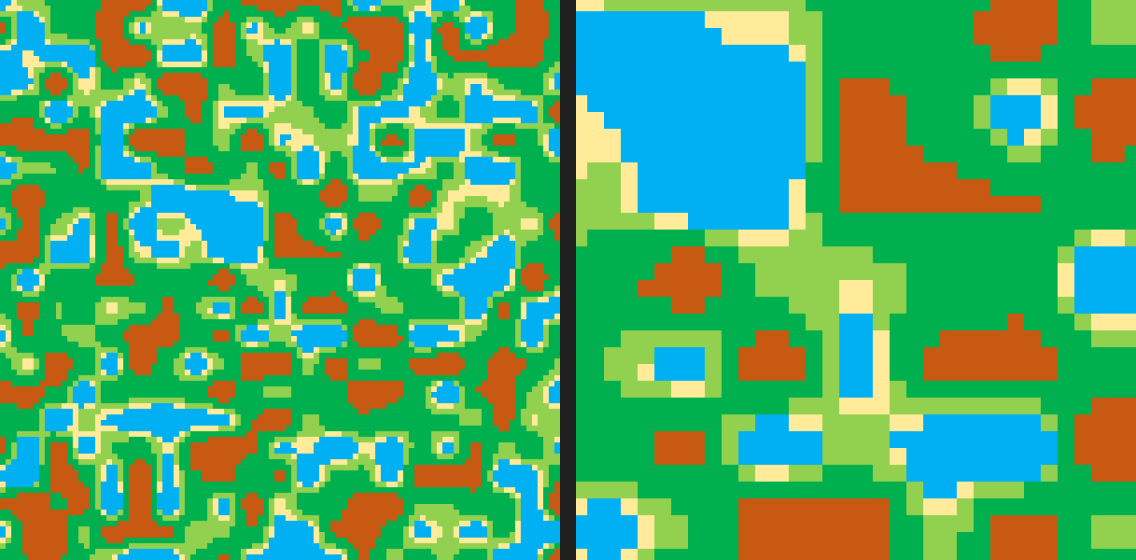
Left, the full canvas; right, a detail of the centre.
This texture is drawn by a WebGL 2 fragment shader. Its source:

```glsl
#version 300 es
precision highp float;
// Draws a blocky tile map of lakes, beaches, meadows, forest and bare hills.

uniform vec2 u_resolution;
out vec4 fragColor;

const float TILES = 100.0;         // tiles along the canvas height
const float TILES_PER_NODE = 5.0;  // tiles between height nodes

const vec3 WATER  = vec3(0.00, 0.69, 0.95);
const vec3 SAND   = vec3(1.00, 0.92, 0.60);
const vec3 MEADOW = vec3(0.57, 0.82, 0.31);
const vec3 FOREST = vec3(0.00, 0.69, 0.31);
const vec3 HILL   = vec3(0.78, 0.35, 0.07);

// Upper height limit of each terrain below the hills
const float WATER_LEVEL  = 0.295;
const float SAND_LEVEL   = 0.352;
const float MEADOW_LEVEL = 0.475;
const float FOREST_LEVEL = 0.732;

// Uniform random value in 0..1 for an integer node
float hash(vec2 node, uint seed) {
    uvec2 q = uvec2(ivec2(node) + 64);
    uint n = q.x * 40503u + q.y * 65599u + seed;
    n = (n ^ (n >> 16u)) * 0x7feb352du;
    n = (n ^ (n >> 15u)) * 0x846ca68bu;
    n ^= n >> 16u;
    return float(n >> 8u) / exp2(24.0);
}

// Smoothly interpolated random heights
float valueNoise(vec2 p, uint seed) {
    vec2 node = floor(p);
    vec2 s = smoothstep(0.0, 1.0, p - node);
    float low  = mix(hash(node, seed), hash(node + vec2(1, 0), seed), s.x);
    float high = mix(hash(node + vec2(0, 1), seed), hash(node + vec2(1, 1), seed), s.x);
    return mix(low, high, s.y);
}

vec3 terrainColor(float height) {
    if (height < WATER_LEVEL)  return WATER;
    if (height < SAND_LEVEL)   return SAND;
    if (height < MEADOW_LEVEL) return MEADOW;
    if (height < FOREST_LEVEL) return FOREST;
    return HILL;
}

// One flat colour per tile, taken at its centre
vec3 tileColor(vec2 tile) {
    return terrainColor(valueNoise((tile + 0.5) / TILES_PER_NODE, 1977u));
}

void main() {
    vec2 p = gl_FragCoord.xy / u_resolution.y * TILES;
    float pixel = TILES / u_resolution.y;

    // Blend neighbouring tiles over one pixel at their shared edges
    vec2 shifted = p - 0.5;
    vec2 tile = floor(shifted);
    vec2 w = clamp((shifted - tile - 0.5) / pixel + 0.5, 0.0, 1.0);
    vec3 low  = mix(tileColor(tile), tileColor(tile + vec2(1, 0)), w.x);
    vec3 high = mix(tileColor(tile + vec2(0, 1)), tileColor(tile + vec2(1, 1)), w.x);

    fragColor = vec4(mix(low, high, w.y), 1.0);
}
```
